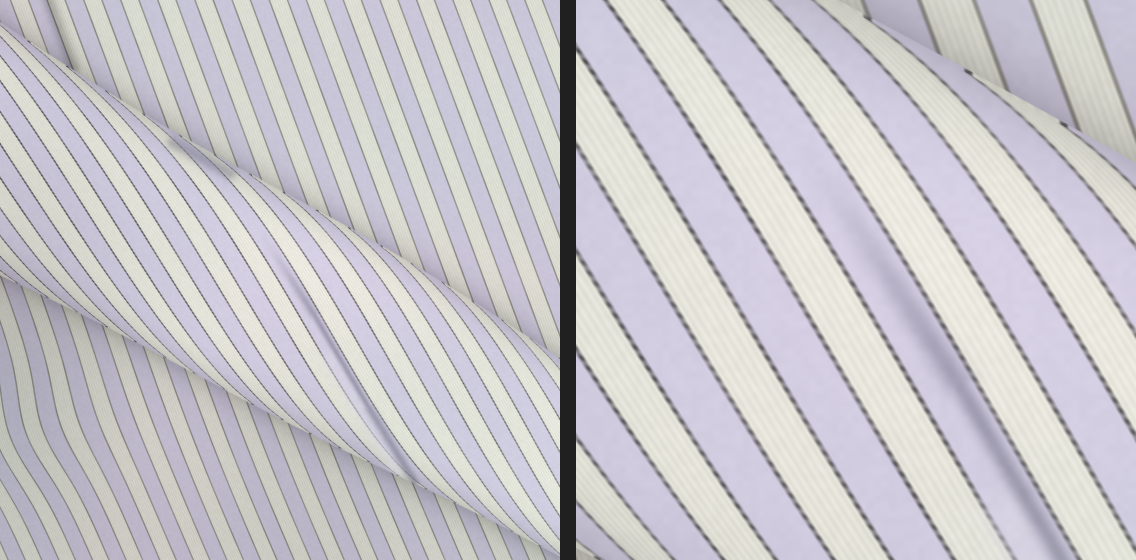
Left: the whole. Right: its middle third, enlarged.
Write a WebGL 1 fragment shader that draws this texture.

```glsl
precision highp float;
// Striped shirting: lavender and cream bands with dotted pinstripes, rolled over itself in a diagonal fold.
uniform vec2 u_resolution;

const vec3 LAVENDER = vec3(0.812, 0.800, 0.875);
const vec3 CREAM = vec3(0.888, 0.892, 0.852);
const vec3 PINSTRIPE = vec3(0.50, 0.49, 0.46);
const vec3 PINSTRIPE_NEAR = vec3(0.25, 0.26, 0.28);
const vec3 SHADOW_TINT = vec3(0.46, 0.46, 0.54);
const float CREAM_HALF = 0.245;      // half width of a cream band, in periods
const float PIN_HALF = 0.021;        // half width of a pinstripe, in periods
const float UPPER_PERIOD = 0.064;    // horizontal period of the far cloth
const float LOWER_PERIOD = 0.060;
const float ROLL_COUNT = 9.9;        // stripes along the roll
const float ROLL_TWIST = 1.45;       // stripes per radian around the roll
const float SOFTNESS = 0.0013;       // edge blur in canvas units
const float DOT_PITCH = 0.0063;      // spacing of pinstripe stitches
const float THREADS = 14.0;          // fine cords per period
const float WEAVE = 230.0;           // grain cells across the canvas

float hash(vec2 p) {
  return fract(sin(dot(p, vec2(127.1, 311.7))) * 43758.5453);
}

float noise(vec2 p) {
  vec2 i = floor(p), f = fract(p);
  f = f * f * (3.0 - 2.0 * f);
  return mix(mix(hash(i), hash(i + vec2(1.0, 0.0)), f.x),
             mix(hash(i + vec2(0.0, 1.0)), hash(i + vec2(1.0, 1.0)), f.x), f.y);
}

float segmentDistance(vec2 p, vec2 a, vec2 b) {
  vec2 d = b - a;
  return length(p - a - d * clamp(dot(p - a, d) / dot(d, d), 0.0, 1.0));
}

float glow(float d, float radius) {
  return exp(-d * d / (radius * radius));
}

// Height of the roll's silhouette edges at x
float upperEdge(float x) { return 0.961 - 0.600 * x - 0.010 * sin(6.283 * x); }
float lowerEdge(float x) { return 0.508 - 0.504 * x + 0.004 * sin(9.0 * x); }

// Position across the roll: -1 at the lower edge, 1 at the upper
float across(vec2 p) {
  float top = upperEdge(p.x), bottom = lowerEdge(p.x);
  return (2.0 * p.y - top - bottom) / (top - bottom);
}

// Stripe coordinates; cream bands are centred on whole numbers
float rollPhase(vec2 p) {
  float spread = (1.0 - p.x) * (1.0 - p.x);
  float turn = asin(clamp(across(p), -0.99, 0.99));
  return ROLL_COUNT * p.x + 0.9 * spread + (ROLL_TWIST + 0.45 * spread) * turn - 0.22;
}

float upperPhase(vec2 p) {
  return (p.x + 0.38 * (p.y - 1.0) + 0.012 * sin(3.0 * p.x + 2.0 * p.y) - 0.493) / UPPER_PERIOD;
}

float lowerPhase(vec2 p) {
  float ripple = 0.026 * glow(length((p - vec2(0.03, 0.22)) * vec2(0.7, 1.0)), 0.10);
  return (p.x + 0.39 * p.y + ripple + 0.005 * sin(8.0 * p.y)) / LOWER_PERIOD;
}

float phaseAt(vec2 p, float onRoll, float above) {
  if (onRoll > 0.5) return rollPhase(p);
  return above > 0.5 ? upperPhase(p) : lowerPhase(p);
}

// Woven stripes of one cloth layer
vec3 cloth(vec2 p, float onRoll, float above, float pixel) {
  const float STEP = 0.001;
  float t = phaseAt(p, onRoll, above);
  vec2 slope = vec2(phaseAt(p + vec2(STEP, 0.0), onRoll, above),
                    phaseAt(p + vec2(0.0, STEP), onRoll, above)) - t;
  float blur = clamp(length(slope) / STEP * max(pixel * 0.8, SOFTNESS), 0.004, 0.22);
  float d = abs(fract(t + 0.5) - 0.5);
  float cream = 1.0 - smoothstep(CREAM_HALF - blur, CREAM_HALF + blur, d);
  float cords = cos(6.2832 * THREADS * t) * (1.0 - smoothstep(0.025, 0.07, blur));
  vec3 color = mix(LAVENDER, CREAM * (1.0 + 0.018 * cords), cream);

  float pin = 1.0 - smoothstep(PIN_HALF - blur, PIN_HALF + blur, abs(d - CREAM_HALF));
  float stitch = 0.5 + 0.5 * cos(6.2832 * p.y / DOT_PITCH);
  float wear = 0.75 + 0.25 * noise(p * 24.0);
  float ink = mix(0.85, mix(0.60, 1.0, stitch), onRoll) * wear;
  vec3 pinColor = mix(PINSTRIPE, PINSTRIPE_NEAR, onRoll * (1.0 - 0.6 * p.x));
  return mix(color, pinColor, pin * ink);
}

void main() {
  vec2 p = gl_FragCoord.xy / u_resolution;
  float pixel = 1.0 / min(u_resolution.x, u_resolution.y);
  float toTop = (p.y - upperEdge(p.x)) * 0.86;
  float toBottom = (lowerEdge(p.x) - p.y) * 0.89;
  float above = step(0.0, across(p));

  // Flat cloth, darkened where the roll casts its shadow
  vec3 flatCloth = cloth(p, 0.0, above, pixel) * mix(0.92, 0.965, above);
  float outside = max(max(toTop, toBottom), 0.0);
  flatCloth *= 1.0 - 0.18 * exp(-outside / 0.022);
  flatCloth *= 1.0 - 0.20 * glow(segmentDistance(p, vec2(0.08, 1.02), vec2(0.13, 0.88)), 0.012);

  // Roll, shaded toward its silhouettes
  float v = clamp(across(p), -1.0, 1.0);
  vec3 roll = cloth(p, 1.0, above, pixel) * (1.02 - 0.15 * pow(abs(v), 6.0));
  float crease = glow(segmentDistance(p, vec2(0.47, 0.58), vec2(0.56, 0.44)), 0.008);
  crease = max(crease, glow(segmentDistance(p, vec2(0.56, 0.44), vec2(0.66, 0.27)), 0.006));
  crease = max(crease, glow(segmentDistance(p, vec2(0.66, 0.27), vec2(0.74, 0.14)), 0.008));
  crease *= 1.0 - smoothstep(0.42, 0.60, p.y);
  float dent = 0.8 * glow(segmentDistance(p, vec2(0.31, 0.745), vec2(0.41, 0.69)), 0.012);
  float ridge = glow(segmentDistance(p, vec2(0.59, 0.36), vec2(0.71, 0.16)), 0.014);
  roll = mix(roll, vec3(0.87, 0.86, 0.91), 0.6 * ridge);
  roll = mix(roll, SHADOW_TINT, 0.55 * max(crease, dent));

  float rollMask = 1.0 - smoothstep(-pixel, pixel, max(toTop, toBottom));
  vec3 color = mix(flatCloth, roll, rollMask);

  // Uneven light, slight colour drift and grain
  color *= 0.965 + 0.06 * noise(p * 3.5 + 4.0) - 0.07 * glow(length(p - vec2(0.0, 0.45)), 0.35);
  color += vec3(0.018, -0.006, 0.002) * (noise(p * 4.0 + 19.0) - 0.4);
  color += 0.018 * (noise(p * WEAVE) - 0.5);
  gl_FragColor = vec4(color, 1.0);
}
```
